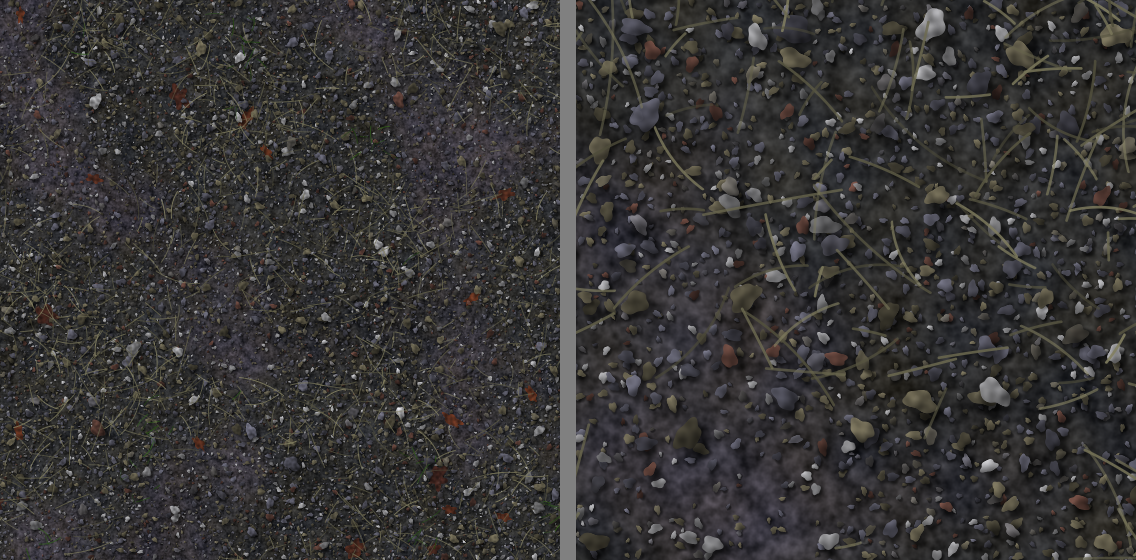
Left, the full canvas; right, a detail of the centre.
This texture is drawn by a WebGL 1 fragment shader. Its source:

```glsl
precision highp float;
// Dark damp soil strewn with gravel, dry straw, rusty leaves and a little grass.
// Gradient noise makes the soil; jittered cell grids scatter stones, leaves and
// blades over it, from the finest grit up to the largest pebbles.

uniform vec2 u_resolution;

vec3 hash3(vec2 p) {
  vec3 q = fract(p.xyx * vec3(0.1031, 0.1030, 0.0973));
  q += dot(q, q.yxz + 33.33);
  return fract((q.xxy + q.yzz) * q.zyx);
}

float gradientDot(vec2 cell, vec2 offset) {
  float angle = 6.2832 * hash3(cell).x;
  return dot(vec2(cos(angle), sin(angle)), offset);
}

float noise(vec2 p) {
  vec2 i = floor(p), f = p - i;
  vec2 u = f * f * f * (f * (f * 6.0 - 15.0) + 10.0);
  vec2 e = vec2(1.0, 0.0);
  return mix(mix(gradientDot(i, f), gradientDot(i + e, f - e), u.x),
             mix(gradientDot(i + e.yx, f - e.yx), gradientDot(i + 1.0, f - 1.0), u.x), u.y);
}

float fbm(vec2 p) {
  float sum = 0.0, amplitude = 0.5;
  for (int i = 0; i < 4; i++) {
    sum += amplitude * noise(p);
    p = mat2(1.6, 1.2, -1.2, 1.6) * p + 7.3;
    amplitude *= 0.55;
  }
  return sum;
}

vec2 rotate(vec2 p, float angle) {
  float c = cos(angle), s = sin(angle);
  return vec2(c * p.x + s * p.y, c * p.y - s * p.x);
}

// Bare, violet-tinged ground where little straw and gravel lie
float barePatch(vec2 uv) {
  return smoothstep(0.02, 0.38, noise(uv * 2.7 + 4.6) + 0.3 * noise(uv * 9.0));
}

vec3 stoneColor(vec3 h) {
  vec3 c = mix(vec3(0.34, 0.34, 0.39), vec3(0.37, 0.35, 0.28), smoothstep(0.35, 0.6, h.x));
  c = mix(c, vec3(0.34, 0.23, 0.20), step(0.92, h.x));
  c = mix(c, vec3(0.58, 0.58, 0.59), step(0.82, h.y));
  return c * (0.65 + 0.6 * h.z);
}

// One grid of angular stones, lit from the upper left; radius is in cells
vec3 addStones(vec3 color, vec2 uv, float cells, float radius, float density, float px) {
  vec2 p = uv * cells, base = floor(p);
  for (int j = -1; j <= 1; j++) for (int i = -1; i <= 1; i++) {
    vec2 id = base + vec2(i, j);
    vec3 h = hash3(id + cells * 3.7), k = hash3(id + cells * 5.1 + 91.0);
    vec2 center = id + 0.15 + 0.7 * h.xy;
    float present = step(h.z, density * (1.0 - 0.45 * barePatch(center / cells)));
    vec2 d = p - center;
    vec2 q = rotate(d, 6.2832 * k.x) * vec2(0.85, 1.0 + 0.6 * k.y);
    float a = atan(q.y, q.x + 1e-5);
    float r = radius * (0.55 + 0.65 * k.z * k.z)
            * (1.0 + 0.13 * sin(3.0 * a + 9.0 * h.x) + 0.08 * sin(5.0 * a + 20.0 * h.y));
    float shadow = smoothstep(1.6 * r, 0.7 * r, length(d - r * vec2(0.3, -0.4)));
    color *= 1.0 - 0.45 * shadow * present;
    float cover = clamp((r - length(q)) / (cells * px) + 0.5, 0.0, 1.0);
    float light = 0.88 + 0.28 * dot(d / r, vec2(-0.5, 0.75)) + 0.45 * noise(uv * 160.0 + h.xy * 50.0);
    color = mix(color, stoneColor(hash3(id + 17.0 + cells)) * light, cover * present * 0.93);
  }
  return color;
}

// Thin curved blades; grassy blades keep to a few small tufts
vec3 addBlades(vec3 color, vec2 uv, float cells, float seed, vec3 tint, float grassy, float px) {
  vec2 p = uv * cells, base = floor(p);
  for (int j = -1; j <= 1; j++) for (int i = -1; i <= 1; i++) {
    vec2 id = base + vec2(i, j);
    vec3 h = hash3(id + seed), k = hash3(id + seed + 57.0);
    vec2 center = id + h.xy, place = center / cells;
    float straw = 0.42 + 1.1 * noise(place * 4.5 + 2.0) - 0.45 * barePatch(place);
    float tuft = 2.5 * (noise(place * 6.0 + 31.0) - 0.32);
    float present = step(h.z, mix(straw, tuft, grassy));
    vec2 q = rotate(p - center, 6.2832 * k.x);
    q.y += (k.y - 0.5) * 0.5 * q.x * q.x;
    float halfLength = 0.25 + 0.6 * k.z;
    float d = length(vec2(max(abs(q.x) - halfLength, 0.0), q.y)) / cells;
    float cover = clamp((0.0008 - d) / px + 0.5, 0.0, 1.0);
    color = mix(color, tint * (0.7 + 0.6 * k.y), cover * present * (0.45 + 0.45 * h.x));
  }
  return color;
}

// Sparse lobed leaves
vec3 addLeaves(vec3 color, vec2 uv, float px) {
  vec2 p = uv * 9.0, base = floor(p);
  for (int j = -1; j <= 1; j++) for (int i = -1; i <= 1; i++) {
    vec3 h = hash3(base + vec2(i, j) + 203.0), k = hash3(base + vec2(i, j) + 311.0);
    vec2 q = rotate(p - base - vec2(i, j) - h.xy, 6.2832 * k.x) * vec2(1.0, 1.0 + 1.3 * k.y);
    float a = atan(q.y, q.x + 1e-5);
    float r = (0.09 + 0.09 * k.z) * (1.0 + 0.25 * cos(5.0 * a) + 0.5 * noise(uv * 70.0));
    float cover = clamp((r - length(q)) / (9.0 * px) + 0.5, 0.0, 1.0) * step(h.z, 0.24);
    vec3 rust = mix(vec3(0.20, 0.11, 0.10), vec3(0.38, 0.18, 0.10), k.y);
    color = mix(color, rust * (1.0 + 0.8 * noise(uv * 130.0)), cover * 0.85);
  }
  return color;
}

void main() {
  float px = 1.0 / min(u_resolution.x, u_resolution.y);
  vec2 uv = gl_FragCoord.xy * px;
  float bare = barePatch(uv);

  // Soil with crumbs
  vec3 color = mix(vec3(0.165, 0.166, 0.166), vec3(0.225, 0.21, 0.235), bare);
  color *= 1.0 + 0.5 * fbm(uv * 6.0) + 1.3 * fbm(uv * 75.0) + 0.4 * noise(uv * 230.0);
  color += vec3(0.03, 0.015, -0.02) * noise(uv * 24.0);

  // Grit, then leaves, gravel and pebbles
  color = addStones(color, uv, 150.0, 0.36, 0.55, px);
  color = addStones(color, uv, 78.0, 0.34, 0.5, px);
  color = addLeaves(color, uv, px);
  color = addStones(color, uv, 36.0, 0.27, 0.42, px);
  color = addStones(color, uv, 15.0, 0.18, 0.26, px);

  // Straw and grass on top
  vec3 straw = vec3(0.42, 0.41, 0.31);
  for (int i = 0; i < 4; i++) {
    color = addBlades(color, uv, 17.0 + 6.0 * float(i), 40.0 + 83.0 * float(i), straw, 0.0, px);
  }
  color = addBlades(color, uv, 42.0, 501.0, vec3(0.15, 0.29, 0.09), 1.0, px);
  color = addBlades(color, uv, 55.0, 677.0, vec3(0.17, 0.33, 0.08), 1.0, px);
  gl_FragColor = vec4(clamp(color, 0.0, 1.0), 1.0);
}
```
